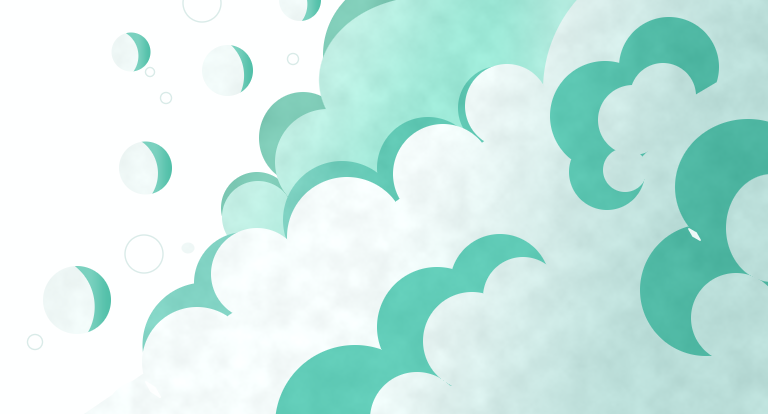
Write a Shadertoy shader that draws this background.

```glsl
// Scalloped mint and white watercolour clouds with teal crescents and drifting bubbles.

float hash(vec2 p) {
    return fract(sin(dot(p, vec2(12.9898, 78.233))) * 43758.5453);
}

float noise(vec2 p) {
    vec2 i = floor(p), f = fract(p);
    f = f * f * (3.0 - 2.0 * f);
    return mix(mix(hash(i), hash(i + vec2(1, 0)), f.x),
               mix(hash(i + vec2(0, 1)), hash(i + vec2(1, 1)), f.x), f.y);
}

float fbm(vec2 p) {
    float sum = 0.0, amp = 0.5;
    for (int i = 0; i < 4; i++) {
        sum += amp * noise(p);
        p = p * 2.03 + 7.1;
        amp *= 0.5;
    }
    return sum;
}

float circle(vec2 p, vec3 c) {
    return length(p - c.xy) - c.z;
}

float ellipse(vec2 p, vec2 center, vec2 radius) {
    return (length((p - center) / radius) - 1.0) * min(radius.x, radius.y);
}

// Union of three round cloud lobes, each given as centre and radius.
float lobes(vec2 p, vec3 a, vec3 b, vec3 c) {
    return min(circle(p, a), min(circle(p, b), circle(p, c)));
}

float streak(vec2 p, vec2 a, vec2 b, float width) {
    vec2 ab = b - a;
    float t = clamp(dot(p - a, ab) / dot(ab, ab), 0.0, 1.0);
    return length(p - a - ab * t) - width * (1.0 - 0.7 * abs(2.0 * t - 1.0));
}

float pixel;

float cover(float d) {
    return clamp(0.5 - d / pixel, 0.0, 1.0);
}

void mainImage(out vec4 fragColor, in vec2 fragCoord) {
    // The canvas is 4.14 units high, with y pointing down.
    pixel = 4.14 / iResolution.y;
    vec2 p = vec2(fragCoord.x, iResolution.y - fragCoord.y) * pixel;
    float grain = fbm(p * 5.0) - 0.47;
    vec3 white = vec3(0.998, 1.0, 1.0);
    vec3 pale = vec3(0.94, 0.975, 0.97) + 0.07 * grain;
    vec3 col = white;

    // Two-tone bubbles: centre, radius, and where the teal side begins
    vec4 bubbles[5] = vec4[5](vec4(1.31, 0.52, 0.195, 0.38), vec4(2.275, 0.705, 0.255, 0.65),
        vec4(1.455, 1.68, 0.265, 0.47), vec4(0.77, 3.0, 0.34, 0.52), vec4(3.0, 0.0, 0.21, 0.35));
    for (int i = 0; i < 5; i++) {
        vec4 b = bubbles[i];
        vec2 q = (p - b.xy) / b.z;
        float disc = circle(p, b.xyz);
        float paleSide = (length(q - vec2(-1.0, 0.2)) - 1.0 - b.w) * b.z;
        vec3 teal = mix(vec3(0.48, 0.82, 0.75), vec3(0.32, 0.75, 0.66), smoothstep(0.3, 1.0, q.x));
        col = mix(col, mix(teal, pale, cover(paleSide)), cover(disc));
    }

    // Thin rings and one faint dot
    vec3 rings[6] = vec3[6](vec3(2.02, 0.03, 0.19), vec3(1.5, 0.72, 0.045), vec3(1.66, 0.98, 0.055),
        vec3(2.93, 0.59, 0.055), vec3(1.44, 2.54, 0.19), vec3(0.35, 3.42, 0.075));
    for (int i = 0; i < 6; i++)
        col = mix(col, vec3(0.85, 0.92, 0.91), cover(abs(circle(p, rings[i])) - 0.007));
    col = mix(col, pale, cover(ellipse(p, vec2(1.88, 2.48), vec2(0.065, 0.055))));

    // Shaded rims behind the mint cloud
    float rim = lobes(p, vec3(4.02, 0.55, 0.79), vec3(2.57, 2.08, 0.36), vec3(2.57, 2.08, 0.36));
    rim = min(rim, ellipse(p, vec2(3.03, 1.38), vec2(0.44, 0.46)));
    vec3 rimColor = mix(vec3(0.41, 0.71, 0.63), vec3(0.51, 0.81, 0.73), 0.5 + 0.5 * sin(p.x * 4.0 + p.y * 2.0));
    col = mix(col, rimColor + 0.05 * grain, cover(rim));

    // Mint cloud
    float mint = min(ellipse(p, vec2(4.3, 0.8), vec2(1.11, 0.84)), ellipse(p, vec2(5.0, 0.6), vec2(1.1, 1.2)));
    mint = min(mint, min(circle(p, vec3(3.28, 1.62, 0.53)), circle(p, vec3(2.58, 2.17, 0.36))));
    vec3 mintColor = mix(vec3(0.77, 0.94, 0.90), vec3(0.61, 0.91, 0.84), smoothstep(3.2, 5.1, p.x + 0.5 * p.y));
    mintColor = mix(mintColor, vec3(0.74, 0.93, 0.89), 0.7 * smoothstep(4.9, 5.7, p.x));
    col = mix(col, mintColor + 0.09 * grain, cover(mint));

    // Teal rims of the front cloud
    float frontRim = min(lobes(p, vec3(2.05, 3.45, 0.625), vec3(2.45, 2.83, 0.51), vec3(3.42, 2.2, 0.59)),
        min(circle(p, vec3(4.28, 1.68, 0.51)), circle(p, vec3(5.0, 1.08, 0.42))));
    vec3 frontRimColor = mix(vec3(0.51, 0.83, 0.77), vec3(0.37, 0.78, 0.70), smoothstep(2.6, 4.1, p.x));
    col = mix(col, frontRimColor + 0.08 * grain, cover(frontRim));

    // Front cloud: round lobes over a slanted body, darker to the lower right
    float front = min(lobes(p, vec3(1.97, 3.62, 0.55), vec3(2.57, 2.74, 0.46), vec3(3.47, 2.37, 0.6)),
        lobes(p, vec3(4.43, 1.74, 0.5), vec3(5.07, 1.06, 0.42), vec3(6.8, 0.9, 1.37)));
    front = min(front, min(dot(p - vec2(2.57, 2.96), vec2(-0.563, -0.826)), circle(p, vec3(1.45, 4.21, 0.42))));
    float shade = smoothstep(3.6, 7.2, p.x + 0.35 * (p.y - 2.0));
    vec3 frontColor = mix(vec3(0.965, 0.99, 0.988), vec3(0.73, 0.87, 0.85), shade);
    frontColor += 0.09 * grain;
    col = mix(col, frontColor, cover(front));

    // Teal crescents: outer lobes with inner lobes cut away
    float lower = max(lobes(p, vec3(3.55, 4.25, 0.8), vec3(4.37, 3.27, 0.6), vec3(5.0, 2.84, 0.5)),
        -lobes(p, vec3(4.17, 4.19, 0.47), vec3(4.72, 3.41, 0.49), vec3(5.23, 2.97, 0.4)));
    float crown = max(circle(p, vec3(6.69, 0.67, 0.5)), dot(p - vec2(6.95, 0.95), vec2(0.51, 0.86)));
    float upper = min(crown, min(circle(p, vec3(6.05, 1.16, 0.55)), circle(p, vec3(6.07, 1.72, 0.38))));
    upper = max(upper, -lobes(p, vec3(6.63, 0.96, 0.33), vec3(6.33, 1.2, 0.35), vec3(6.25, 1.7, 0.22)));
    float right = min(ellipse(p, vec2(7.48, 1.87), vec2(0.73, 0.68)), circle(p, vec3(7.06, 2.9, 0.66)));
    right = max(right, -min(ellipse(p, vec2(7.72, 2.28), vec2(0.46, 0.54)), circle(p, vec3(7.36, 3.18, 0.45))));
    vec3 deepTeal = mix(vec3(0.38, 0.80, 0.72), vec3(0.30, 0.71, 0.63), smoothstep(5.0, 7.3, p.x));
    col = mix(col, deepTeal + 0.06 * grain, cover(min(lower, min(upper, right))));

    // Small bright streaks in the notches
    float glint = min(streak(p, vec2(1.46, 3.82), vec2(1.6, 3.97), 0.035),
        streak(p, vec2(6.89, 2.29), vec2(7.0, 2.4), 0.03));
    col = mix(col, white, 0.9 * cover(glint));

    fragColor = vec4(clamp(col, 0.0, 1.0), 1.0);
}
```
